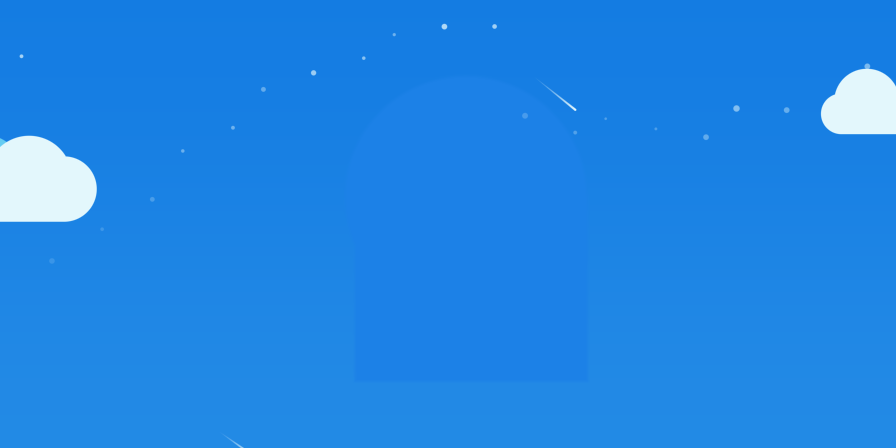
A Shadertoy shader for this background:

```glsl
// Flat blue sky with a faint arch, scattered stars, two meteors and pale clouds.

float hash(float n) {
    return fract(sin(n * 12.9898) * 43758.55);
}

// Antialiased coverage of a signed distance
float cover(float dist) {
    float px = 1.0 / iResolution.y;
    return smoothstep(0.75 * px, -0.75 * px, dist);
}

float boxDistance(vec2 p, vec2 halfSize) {
    vec2 d = abs(p) - halfSize;
    return length(max(d, 0.0)) + min(max(d.x, d.y), 0.0);
}

// Position along the segment ab (x) and distance from it (y)
vec2 segment(vec2 p, vec2 a, vec2 b) {
    vec2 ab = b - a;
    float t = clamp(dot(p - a, ab) / dot(ab, ab), 0.0, 1.0);
    return vec2(t, length(p - a - ab * t));
}

// A puff and a capsule resting on the same base line
float cloudDistance(vec2 p, float base, vec2 puff, vec2 lobe, float farX) {
    float top = length(p - vec2(puff.x, base + puff.y)) - puff.y;
    float y = base + lobe.y;
    float body = segment(p, vec2(lobe.x, y), vec2(farX, y)).y - lobe.y;
    return min(top, body);
}

// Thin streak that widens and brightens from tail to head
float meteor(vec2 p, vec2 tail, vec2 head) {
    vec2 s = segment(p, tail, head);
    return cover(s.y - mix(0.0005, 0.0025, s.x)) * s.x;
}

// Stars hang low at the sides and stay high above the arch
float stars(vec2 p, float width) {
    float light = 0.0;
    for (float i = 0.0; i < 20.0; i++) {
        float x = fract(i * 0.618 + 0.552);
        float depth = fract(i * 0.755 + 0.14);
        float reach = mix(0.16, 0.62, abs(2.0 * x - 1.0));
        vec2 center = vec2(x * width, 0.97 - depth * reach);
        float radius = mix(0.0028, 0.0072, hash(i + 3.0));
        float glow = mix(1.0, 0.25, depth) * mix(0.5, 1.0, hash(i + 41.0));
        light = max(light, glow * cover(length(p - center) - radius));
    }
    return light;
}

void mainImage(out vec4 fragColor, in vec2 fragCoord) {
    vec2 p = fragCoord / iResolution.y;
    float width = iResolution.x / iResolution.y;
    vec3 cloudWhite = vec3(0.89, 0.97, 0.99);

    // Sky
    vec3 color = mix(vec3(0.135, 0.54, 0.90), vec3(0.08, 0.488, 0.888), smoothstep(0.0, 1.0, p.y));

    // Faint arch
    float arch = min(length(p - vec2(1.04, 0.56)) - 0.27,
                     boxDistance(p - vec2(1.052, 0.357), vec2(0.26, 0.208)));
    color = mix(color, vec3(0.11, 0.505, 0.905), smoothstep(0.006, -0.006, arch));

    // Stars and meteors
    float light = stars(p, width);
    light = max(light, meteor(p, vec2(1.193, 0.828), vec2(1.284, 0.755)));
    light = max(light, 0.8 * meteor(p, vec2(0.49, 0.036), vec2(0.555, -0.01)));
    color = mix(color, cloudWhite, light);

    // Clouds, with a cyan puff behind the left one
    color = mix(color, vec3(0.40, 0.80, 0.95), cover(length(p - vec2(-0.031, 0.62)) - 0.078));
    float clouds = min(
        cloudDistance(p, 0.505, vec2(0.065, 0.096), vec2(0.143, 0.073), -0.15),
        cloudDistance(p, 0.7005, vec2(1.935, 0.073), vec2(1.878, 0.0455), 2.06));
    color = mix(color, cloudWhite, cover(clouds));

    fragColor = vec4(color, 1.0);
}
```
